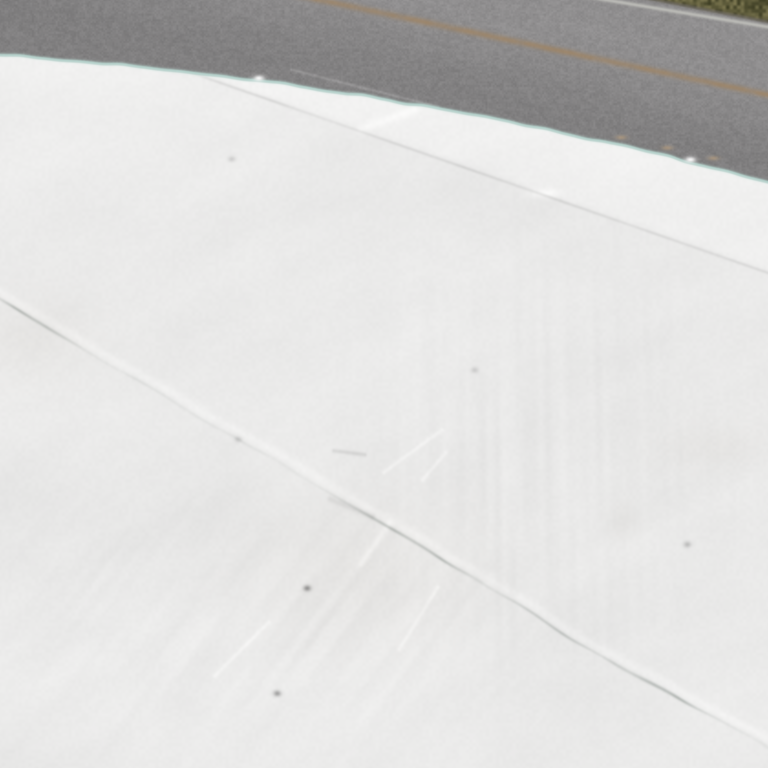
Give the GLSL for this texture, as a Shadertoy shader.

```glsl
// Pale rippled sheet lying beside a grey road, seen at a slant.
// A quadratic curve bounds the sheet; straight seams, stretched noise and
// soft strokes supply creases, stains and ripples; grain textures the road.

float hash(vec2 p) {
    vec3 q = fract(p.xyx * 0.1031);
    q += dot(q, q.yzx + 33.33);
    return fract((q.x + q.y) * q.z);
}

float noise(vec2 p) {
    vec2 i = floor(p), f = fract(p);
    f = f * f * (3.0 - 2.0 * f);
    return mix(mix(hash(i), hash(i + vec2(1, 0)), f.x),
               mix(hash(i + vec2(0, 1)), hash(i + vec2(1, 1)), f.x), f.y);
}

float fbm(vec2 p) {
    float sum = 0.0, amp = 0.5;
    for (int i = 0; i < 4; i++) {
        sum += amp * noise(p);
        p = mat2(1.6, 1.2, -1.2, 1.6) * p + 7.3;
        amp *= 0.5;
    }
    return sum;
}

// Soft falloff from a distance, and from an elliptical centre
float glow(float d, float w) { return exp(-d * d / (w * w)); }
float blob(vec2 p, vec2 c, vec2 r) { vec2 q = (p - c) / r; return exp(-dot(q, q)); }

float stroke(vec2 p, vec2 a, vec2 b, float w) {
    vec2 d = b - a;
    float t = clamp(dot(p - a, d) / dot(d, d), 0.0, 1.0);
    return glow(length(p - a - d * t), w);
}

vec3 road(vec2 p, float edge) {
    float px = 1.0 / iResolution.y;
    float grain = noise(p * 420.0) + noise(p * vec2(190.0, 260.0)) - 1.0;
    float lane = p.y - 1.0 + 0.212 * (p.x - 0.417);
    float tone = mix(0.505, 0.56, smoothstep(-0.08, 0.03, lane + 0.02 * fbm(p * 9.0)));
    tone += 0.025 * (fbm(vec2(p.x * 5.0, lane * 55.0)) - 0.47) + 0.035 * grain;
    vec3 col = tone * vec3(1.0, 0.99, 0.995);

    // Centre line, worn shoulder joint and scattered tan debris
    float worn = 0.65 + 0.35 * noise(p * 90.0);
    col = mix(col, vec3(0.62, 0.52, 0.40), 0.85 * worn * glow(lane, 0.0045));
    col += 0.07 * stroke(p, vec2(0.38, 0.909), vec2(0.57, 0.861), 0.0022);
    for (int i = 0; i < 3; i++) {
        vec2 c = vec2(0.809, 0.821) + float(i) * vec2(0.06, -0.0135);
        col = mix(col, vec3(0.70, 0.61, 0.50), 0.7 * blob(p, c, vec2(0.007, 0.003)));
    }

    // Far verge: pale border stripe, shadowed gutter, grass
    float verge = p.y - 1.0 + 0.167 * (p.x - 0.79);
    col = mix(col, vec3(0.75, 0.75, 0.73), 0.85 * glow(verge, 0.0028));
    float lawn = p.y - 1.0 + 0.195 * (p.x - 0.855);
    vec3 grass = mix(vec3(0.24, 0.24, 0.14), vec3(0.48, 0.46, 0.31), noise(p * 210.0));
    col = mix(col, grass, smoothstep(-0.002 - px, 0.002 + px, lawn));
    return mix(col, vec3(0.36, 0.34, 0.30), 0.5 * glow(lawn, 0.003));
}

vec3 sheet(vec2 p, float edge) {
    float seamA = p.y - 0.906 + 0.347 * (p.x - 0.247);
    float seamB = p.y - 0.609 + 0.583 * p.x
                + 0.008 * glow(p.x - 0.79, 0.08) + 0.006 * (noise(p * 22.0) - 0.5);

    // Broad undulations and fine weave
    float tone = 0.915 + 0.045 * (fbm(p * vec2(4.0, 6.0) + 3.0) - 0.47);
    tone += 0.022 * (fbm(vec2(p.x + 0.4 * p.y, p.y - 0.5 * p.x) * vec2(9.0, 24.0)) - 0.47);
    tone += 0.012 * (noise(p * 230.0) - 0.5);
    tone += 0.022 * smoothstep(-0.006, 0.012, seamA) + 0.015 * glow(edge, 0.05);
    tone += 0.012 * blob(p, vec2(0.08, 0.84), vec2(0.2, 0.1));
    vec3 col = tone * vec3(1.0, 0.999, 0.996);

    // Warm shade below the lower seam and isolated stains
    float stain = 0.7 * blob(p, vec2(0.48, 0.26), vec2(0.16, 0.10))
                + 0.7 * blob(p, vec2(0.04, 0.56), vec2(0.09, 0.06))
                + 0.6 * blob(p, vec2(0.93, 0.42), vec2(0.07, 0.03))
                + 0.5 * blob(p, vec2(0.81, 0.32), vec2(0.02, 0.025));
    col -= vec3(0.032, 0.036, 0.041) * stain;

    // Hanging ripples on the right, slanted ripples below the seam
    float fan = p.x + 0.10 * (p.y - 0.4) * (p.x - 0.58);
    float hung = noise(vec2(fan * 105.0, p.y * 5.0)) - 0.5;
    col += 0.030 * hung * blob(p, vec2(0.70, 0.38), vec2(0.19, 0.23));
    float slant = noise(vec2((p.x - 0.75 * p.y) * 75.0, (p.x + p.y) * 5.0)) - 0.5;
    col += 0.035 * slant * blob(p, vec2(0.35, 0.18), vec2(0.28, 0.15));

    // Seams fade in and out along their length
    float wearA = 0.35 + 0.65 * noise(vec2(p.x * 28.0, 2.0));
    col -= 0.075 * wearA * glow(seamA, 0.0025) * smoothstep(0.23, 0.27, p.x);
    float wearB = 0.18 + glow(p.x - 0.54, 0.06) + glow(p.x - 0.86, 0.045)
                + 0.6 * glow(p.x - 0.03, 0.05) + 0.4 * glow(p.x - 0.72, 0.07);
    wearB *= 0.4 + 0.6 * noise(vec2(p.x * 45.0, 8.0));
    col -= vec3(0.24, 0.22, 0.23) * wearB * glow(seamB, 0.0028);
    col += 0.025 * glow(seamB - 0.010, 0.007);

    // Raised folds and their shadows
    float fold = stroke(p, vec2(0.50, 0.385), vec2(0.575, 0.44), 0.003)
               + stroke(p, vec2(0.55, 0.375), vec2(0.58, 0.41), 0.003)
               + stroke(p, vec2(0.47, 0.265), vec2(0.507, 0.318), 0.004)
               + stroke(p, vec2(0.52, 0.155), vec2(0.57, 0.235), 0.003)
               + stroke(p, vec2(0.28, 0.12), vec2(0.35, 0.19), 0.003)
               + stroke(p, vec2(0.47, 0.832), vec2(0.54, 0.857), 0.006);
    col += 0.030 * fold;
    col -= 0.07 * stroke(p, vec2(0.435, 0.413), vec2(0.475, 0.408), 0.003);
    col -= 0.05 * stroke(p, vec2(0.43, 0.35), vec2(0.485, 0.327), 0.004);
    col += 0.06 * blob(p, vec2(0.71, 0.748), vec2(0.02, 0.006));

    // Small dark marks: centre and strength
    vec3 marks[6] = vec3[6](vec3(0.400, 0.234, 0.30), vec3(0.361, 0.097, 0.27),
        vec3(0.618, 0.518, 0.10), vec3(0.895, 0.291, 0.16),
        vec3(0.302, 0.793, 0.11), vec3(0.310, 0.428, 0.10));
    for (int i = 0; i < 6; i++)
        col -= marks[i].z * blob(p, marks[i].xy, vec2(0.005, 0.004));
    return col;
}

void mainImage(out vec4 fragColor, in vec2 fragCoord) {
    vec2 p = fragCoord / iResolution.xy;
    float px = 1.0 / iResolution.y;
    float edge = p.y - (0.928 - 0.066 * p.x - 0.099 * p.x * p.x);
    edge += 0.003 * (noise(vec2(p.x * 38.0, 4.0)) - 0.5);

    float cover = smoothstep(-0.0015 - px, 0.0015 + px, edge);
    vec3 col = mix(sheet(p, edge), road(p, edge), cover);

    // Cool rim and two bright tufts on the boundary
    col = mix(col, vec3(0.73, 0.87, 0.84), 0.75 * glow(edge - 0.0005, 0.0025));
    float tufts = blob(p, vec2(0.337, 0.898), vec2(0.007, 0.004))
                + blob(p, vec2(0.899, 0.792), vec2(0.007, 0.004));
    col = mix(col, vec3(0.96), min(tufts, 1.0));
    fragColor = vec4(clamp(col, 0.0, 1.0), 1.0);
}
```
